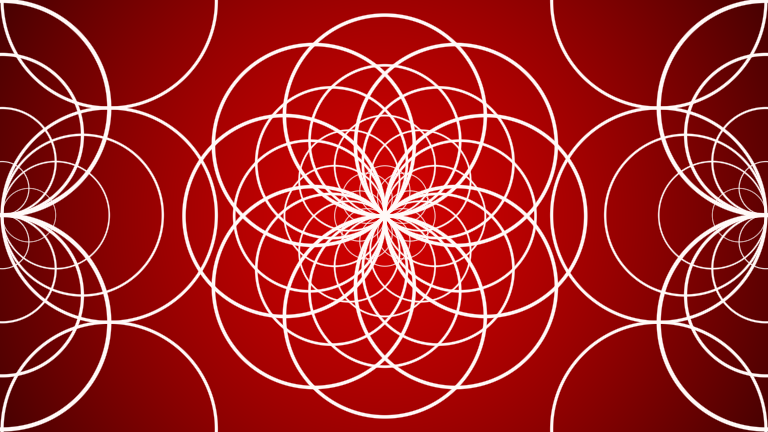
This background is drawn by a Shadertoy shader. Its source:

```glsl
// Rosettes of thin white rings on a red radial gradient, with half rosettes at both sides.

const float TAU = 6.2831853;
const int RING_SIZES = 4;
const int PETALS = 8;

const float CENTER_RADIUS = 0.2325;  // largest ring of the central rosette
const float SIDE_RADIUS = 0.248;     // largest ring of the side rosettes
const float SIDE_OFFSET = 0.884;     // distance from the middle to a side rosette
const vec3 LINE_COLOR = vec3(1.0, 0.975, 0.97);

// Share of a soft pixel covered by a ring outline
float ring(vec2 p, vec2 center, float radius, float halfWidth, float blur) {
    float d = abs(length(p - center) - radius);
    return clamp(halfWidth + 0.5 * blur - d, 0.0, min(blur, 2.0 * halfWidth)) / blur;
}

// Combines two coverages as overlapping layers
float layer(float a, float b) {
    return 1.0 - (1.0 - a) * (1.0 - b);
}

// Nested rings that all pass through the origin, turned around it
float rosette(vec2 p, float maxRadius, float halfWidth, float blur) {
    float cover = 0.0;
    for (int i = 1; i <= RING_SIZES; i++) {
        float size = float(i) / float(RING_SIZES);
        float radius = maxRadius * size;
        for (int k = 0; k < PETALS; k++) {
            float angle = TAU * float(k) / float(PETALS);
            vec2 center = radius * vec2(cos(angle), sin(angle));
            cover = layer(cover, ring(p, center, radius, halfWidth * size, blur));
        }
    }
    return cover;
}

// Quarter-turn rosette at the edge; p is mirrored so that y >= 0
float sideRosette(vec2 p, float maxRadius, float halfWidth, float blur) {
    float cover = 0.0;
    for (int i = 1; i <= RING_SIZES; i++) {
        float size = float(i) / float(RING_SIZES);
        float radius = maxRadius * size;
        float width = halfWidth * size;
        cover = layer(cover, ring(p, vec2(-radius, 0.0), radius, width, blur));
        cover = layer(cover, ring(p, vec2(0.0, radius), radius, width * 1.35, blur));
    }
    // Large ring of the neighbouring corner rosette
    vec2 corner = vec2(-maxRadius, 2.0 * maxRadius);
    return layer(cover, ring(p, corner, maxRadius, halfWidth, blur));
}

// Bright red in the middle, deep red in the corners
vec3 background(vec2 p) {
    float red = 0.82 - 0.53 * pow(length(p), 1.4);
    return vec3(red, 0.002, 0.004);
}

void mainImage(out vec4 fragColor, in vec2 fragCoord) {
    vec2 p = (fragCoord - 0.5 * iResolution.xy) / iResolution.y;
    float blur = 1.25 / iResolution.y;

    float cover = rosette(p - vec2(0.002, 0.0), CENTER_RADIUS, 0.0041, blur);
    vec2 sideP = vec2(abs(p.x) - SIDE_OFFSET, abs(p.y - 0.002));
    cover = layer(cover, sideRosette(sideP, SIDE_RADIUS, 0.0036, blur));

    fragColor = vec4(mix(background(p), LINE_COLOR, cover), 1.0);
}
```
